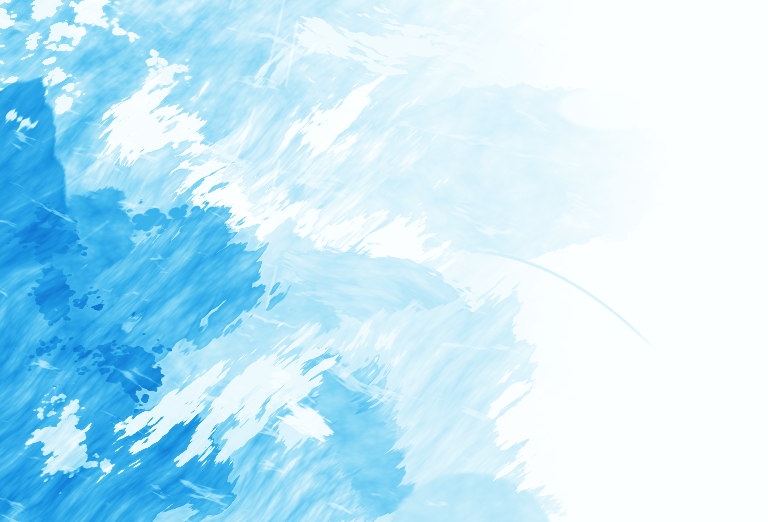
Write a Shadertoy shader that draws this background.

```glsl
const vec3 RAMP[6] = vec3[6](
    vec3(.99, 1, 1), vec3(.79, .93, .98), vec3(.52, .84, .96),
    vec3(.25, .72, .93), vec3(.11, .60, .89), vec3(.07, .47, .82));

vec2 hash2(vec2 p) {
    vec3 q = fract(p.xyx * vec3(.1031, .1030, .0973));
    q += dot(q, q.yzx + 33.33);
    return fract((q.xx + q.yz) * q.zy);
}

vec2 turn(vec2 p, float a) {
    float c = cos(a), s = sin(a);
    return mat2(c, s, -s, c) * p;
}

float cellular(vec2 p) {
    vec2 cell = floor(p), f = fract(p);
    float nearest = 2.;
    for (int j = -1; j <= 1; j++)
        for (int i = -1; i <= 1; i++) {
            vec2 o = vec2(i, j);
            o += hash2(cell + o) - f;
            nearest = min(nearest, dot(o, o));
        }
    return sqrt(nearest);
}

// Bristle grain along an angle, centred on zero
float bristles(vec2 p, float angle, vec2 scale) {
    p += .012 * sin(p.yx * 17. + 2. * sin(p * 9.));
    vec2 q = turn(p, -angle) * scale + 40.;
    float sum = 0., amp = .45;
    for (int i = 0; i < 4; i++) {
        sum += amp * (cellular(q) - .46);
        q = q * 2.03 + 17.3;
        amp *= .7;
    }
    return sum;
}

// Shapes: xy is the centre, zw the half size
float box(vec2 p, vec4 shape, float angle) {
    vec2 q = abs(turn(p - shape.xy, -angle)) - shape.zw;
    return length(max(q, 0.)) + min(max(q.x, q.y), 0.);
}

float oval(vec2 p, vec4 shape, float angle) {
    vec2 q = turn(p - shape.xy, -angle) / shape.zw;
    return (length(q) - 1.) * min(shape.z, shape.w);
}

// Line from xy to zw
float line(vec2 p, vec4 ends, float radius) {
    vec2 d = ends.zw - ends.xy, q = p - ends.xy;
    return length(q - d * clamp(dot(q, d) / dot(d, d), 0., 1.)) - radius;
}

void paint(inout float tone, float d, float target) {
    tone = mix(tone, target, .93 * (1. - smoothstep(-.005, .005, d)));
}

void ridge(inout float tone, float d, float target, float opacity) {
    tone = mix(tone, target, opacity * (1. - smoothstep(.001, .004, abs(d))));
}

void upperStrokes(vec2 p, inout float tone, float rise, float fall, float cloud) {
    paint(tone, box(p, vec4(.05, .93, .07, .08), .05) + .04 + cloud * .5, .04);
    paint(tone, line(p, vec4(.17, .97, .25, .93), .008) + cloud * .15, .02);
    paint(tone, line(p, vec4(.29, .90, .36, .85), .008) + cloud * .15, .04);
    paint(tone, line(p, vec4(.62, .93, .97, .88), .01) + fall * .25, .04);
    // Pale petal and its bright oval
    float petal = oval(p, vec4(.98, .67, .29, .16), 0.) + cloud * .05;
    paint(tone, petal, .13 + cloud * .15);
    ridge(tone, petal, .17, .3);
    paint(tone, oval(p, vec4(1.16, .79, .09, .038), -.05), .03);
    // White diagonal swath with feathered strokes
    paint(tone, line(p, vec4(.27, .74, .46, .62), .062) + rise * .22, 0.);
    paint(tone, line(p, vec4(.44, .61, .76, .53), .05) + rise * .22, 0.);
    paint(tone, box(p, vec4(.53, .75, .10, .06), .85) + rise * .3, .2 + rise * .5);
    paint(tone, box(p, vec4(.67, .67, .10, .06), .75) + rise * .3, .14 + rise * .4);
    paint(tone, line(p, vec4(.60, .75, .68, .80), .025) + rise * .2, 0.);
    paint(tone, line(p, vec4(.22, .63, .32, .67), .035) + rise * .25, .33 + rise * .5);
}

void middleStrokes(vec2 p, inout float tone, float rise, float fall, float cloud) {
    paint(tone, box(p, vec4(.54, .44, .10, .09), .7) + rise * .1, .2 + rise * .2);
    paint(tone, box(p, vec4(.52, .37, .13, .09), .12) + fall * .06, .27 + cloud * .2);
    float leaf = oval(p, vec4(.75, .43, .19, .065), -.35) + fall * .06;
    paint(tone, leaf, .23 + fall * .25);
    ridge(tone, leaf, .3, .4);
    // Deep blocks on the left
    paint(tone, box(p, vec4(.03, .27, .23, .34), .1) + rise * .08, .68 + rise * .7);
    paint(tone, box(p, vec4(.18, .50, .08, .12), .2) + fall * .05, .62 + cloud * .5);
    paint(tone, box(p, vec4(.02, .66, .10, .17), .21) + rise * .03, .77 + rise * .4);
    paint(tone, line(p, vec4(.02, .78, .06, .76), .005) + rise * .06, .1);
    // Broad wing with a dabbed upper edge
    float dabs = cellular(turn(p, -.4) * vec2(40, 65)) - .5;
    paint(tone, line(p, vec4(.27, .58, .40, .58), .015) + dabs * .05, .65);
    paint(tone, box(p, vec4(.35, .45, .14, .10), .55) + rise * .16, .6 + rise * .6);
    paint(tone, line(p, vec4(.09, .55, .14, .33), .018) + cloud * .25, .88 + rise * .6);
    paint(tone, line(p, vec4(.24, .31, .27, .20), .02) + cloud * .25, .88 + rise * .6);
}

void lowerStrokes(vec2 p, inout float tone, float rise, float fall, float cloud) {
    paint(tone, box(p, vec4(.82, .19, .21, .21), .2) + rise * .12, .17 + rise * .25);
    paint(tone, box(p, vec4(.56, .12, .20, .14), .25) + rise * .15, .38 + rise * .7);
    paint(tone, line(p, vec4(.62, .28, .75, .05), .045) + rise * .1, .42 + cloud * .3);
    paint(tone, box(p, vec4(.20, .09, .23, .10), .25) + rise * .15, .73 + rise * .7);
    // White sweeps, pale chip and lower dome
    paint(tone, oval(p, vec4(.45, .24, .15, .04), .3) + rise * .22, .05);
    paint(tone, line(p, vec4(.38, .15, .58, .19), .01) + rise * .25, .12);
    paint(tone, line(p, vec4(.53, .26, .61, .17), .011) + fall * .08, .02);
    paint(tone, box(p, vec4(.13, .16, .03, .05), .3) + cloud * .18, .2 + rise * .5);
    paint(tone, oval(p, vec4(.90, -.04, .16, .135), 0.), .25 + cloud * .15);
    paint(tone, oval(p, vec4(1.08, .16, .11, .09), -.6) + rise * .2, 0.);
}

void scratches(vec2 p, inout float tone) {
    for (int i = 0; i < 26; i++) {
        vec2 r = hash2(vec2(float(i) * 7.3, 4.7)), start = r * vec2(.55, 1);
        vec2 end = start + turn(vec2(.04 + .1 * r.y, 0), .4 + r.x);
        ridge(tone, line(p, vec4(start, end), 0.), tone + (r.y > .4 ? -.15 : .15), .5);
    }
}

void mainImage(out vec4 fragColor, in vec2 fragCoord) {
    vec2 p = fragCoord / iResolution.y;
    float rise = bristles(p, .75, vec2(5, 24)), fall = bristles(p, -.35, vec2(6, 22));
    float cloud = bristles(p, .2, vec2(9, 13));
    float tone = (1. - smoothstep(0., 1.2, p.x)) * (.4 + (rise + cloud) * .4);
    upperStrokes(p, tone, rise, fall, cloud);
    middleStrokes(p, tone, rise, fall, cloud);
    lowerStrokes(p, tone, rise, fall, cloud);
    scratches(p, tone);
    // Dry streaks, then a fade to white under a fine arc
    tone *= 1. - .45 * smoothstep(.14, .3, fall);
    tone *= 1. - smoothstep(.9, 1.36, p.x);
    float x = p.x - .88, reach = smoothstep(0., .07, x) * (1. - smoothstep(.32, .39, x));
    ridge(tone, (p.y - .52 + 1.35 * x * x) * .8, .17, reach * .8);
    float level = clamp(tone, 0., .999) * 5.;
    int i = int(level);
    fragColor = vec4(mix(RAMP[i], RAMP[i + 1], fract(level)), 1);
}
```
